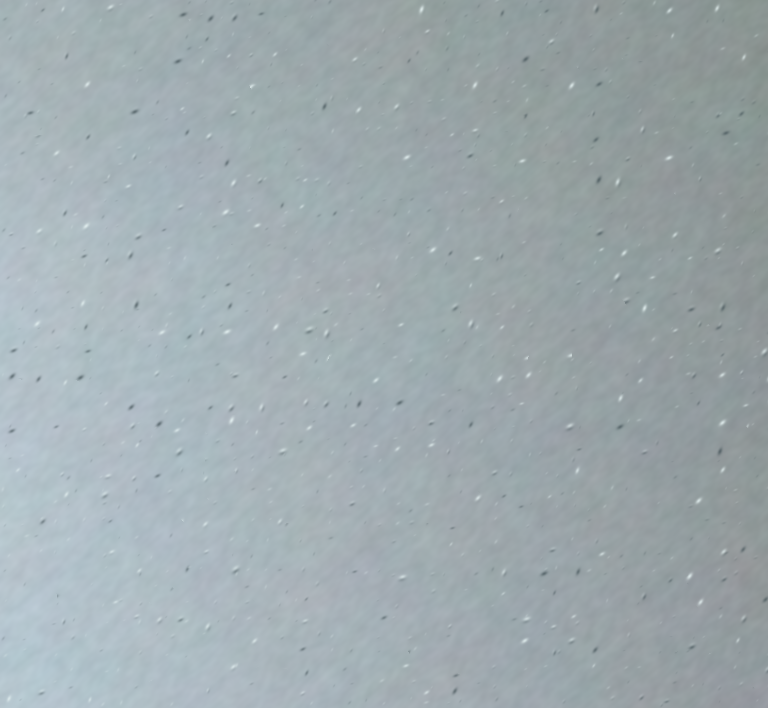
This texture is drawn by a WebGL 1 fragment shader. Its source:

```glsl
precision highp float;

uniform vec2 u_resolution;

#define PALE_BLUE vec3(0.705, 0.765, 0.797)
#define DARK_GRAY vec3(0.548, 0.582, 0.584)
#define GLINT_COLOR vec3(0.90, 0.95, 0.95)
#define PIT_COLOR vec3(0.27, 0.33, 0.35)
#define GRAIN_ANGLE 0.75
#define GRAIN_SCALE 62.0
#define GRAIN_CONTRAST 0.030
#define TINT_CONTRAST 0.022
#define SPECK_CELLS 29.0
#define SPECK_SHARE 0.30
#define SPECK_SIZE vec2(0.0046, 0.0023)

vec2 hash2(vec2 p) {
  vec3 q = fract(p.xyx * vec3(0.1031, 0.1030, 0.0973));
  q += dot(q, q.yzx + 33.33);
  return fract((q.xx + q.yz) * q.zy);
}

vec2 rotate(vec2 p, float angle) {
  float c = cos(angle), s = sin(angle);
  return vec2(c * p.x + s * p.y, c * p.y - s * p.x);
}

float cornerSlope(vec2 corner, vec2 offset) {
  float angle = 6.2832 * hash2(corner + 71.0).x;
  return dot(vec2(cos(angle), sin(angle)), offset);
}

float gradientNoise(vec2 p) {
  vec2 i = floor(p), f = fract(p);
  vec2 u = f * f * f * (f * (f * 6.0 - 15.0) + 10.0);
  vec2 e = vec2(1.0, 0.0);
  float low = mix(cornerSlope(i, f), cornerSlope(i + e, f - e), u.x);
  float high = mix(cornerSlope(i + e.yx, f - e.yx),
                   cornerSlope(i + 1.0, f - 1.0), u.x);
  return mix(low, high, u.y);
}

// Soft elongated blob, aligned with the grain
float blob(vec2 d, vec2 size) {
  vec2 q = d / size;
  return exp(-dot(q, q));
}

// One layer of scattered specks: x is glint cover, y is pit cover
vec2 specks(vec2 p, float cells, float share, float seed) {
  vec2 cell = floor(p * cells);
  vec2 kind = hash2(cell + seed);
  vec2 shape = hash2(cell + seed + 37.0);
  vec2 center = (cell + 0.25 + 0.5 * hash2(cell + seed + 83.0)) / cells;

  float cluster = gradientNoise(p * 7.0 + seed);
  float present = step(kind.x, share * (1.0 + 1.1 * cluster));
  vec2 size = SPECK_SIZE * SPECK_CELLS / cells * mix(0.65, 1.15, shape.x);
  vec2 d = rotate(p - center, GRAIN_ANGLE + 0.9 * (shape.y - 0.5));

  // Most specks have a lit side and a weaker shaded side
  vec2 shift = vec2(0.2, 0.75) * size;
  float glint = blob(d - shift, size) * smoothstep(0.15, 0.75, kind.y);
  float pit = blob(d + shift, size) * smoothstep(0.85, 0.25, kind.y);
  return present * mix(0.45, 1.0, shape.x) * vec2(glint, pit);
}

// Broad light falling off to the right and towards the top
vec3 shading(vec2 uv) {
  float fall = 0.96 * uv.x + 0.16 * (uv.y - 0.5);
  fall += 0.28 * smoothstep(0.55, 1.0, uv.y) * (1.0 - uv.x);
  vec3 color = mix(PALE_BLUE, DARK_GRAY, clamp(fall, -0.05, 1.08));
  float warmth = uv.x * (0.5 - uv.y);
  return color + vec3(0.012, -0.008, 0.012) * warmth;
}

void main() {
  vec2 p = gl_FragCoord.xy / u_resolution.y;
  vec2 uv = gl_FragCoord.xy / u_resolution;
  vec3 color = shading(uv);

  // Fine mottling stretched along the diagonal
  vec2 g = rotate(p, GRAIN_ANGLE) * vec2(0.55, 1.0) * GRAIN_SCALE;
  float grain = gradientNoise(g) + 0.6 * gradientNoise(g * 2.1 + 19.0);
  grain += 0.5 * gradientNoise(g * 0.3 + 47.0);
  color += GRAIN_CONTRAST * grain;

  // Faint drift between green, blue and rose
  float rose = gradientNoise(p * 9.0 + 5.0) + 0.8 * gradientNoise(g * 0.6 + 61.0);
  float blue = gradientNoise(p * 6.0 + 29.0) + 0.6 * gradientNoise(g * 0.5 + 97.0);
  color += TINT_CONTRAST * (rose * vec3(0.6, -0.5, 0.1) + blue * vec3(-0.4, 0.0, 0.6));

  // Bold specks over a layer of small faint ones
  vec2 cover = specks(p, SPECK_CELLS, SPECK_SHARE, 11.0);
  cover += 0.32 * specks(p + 0.37, SPECK_CELLS * 1.5, SPECK_SHARE * 1.3, 53.0);
  color = mix(color, PIT_COLOR, min(0.72 * cover.y, 1.0));
  color = mix(color, GLINT_COLOR, min(0.85 * cover.x, 1.0));

  gl_FragColor = vec4(clamp(color, 0.0, 1.0), 1.0);
}
```
